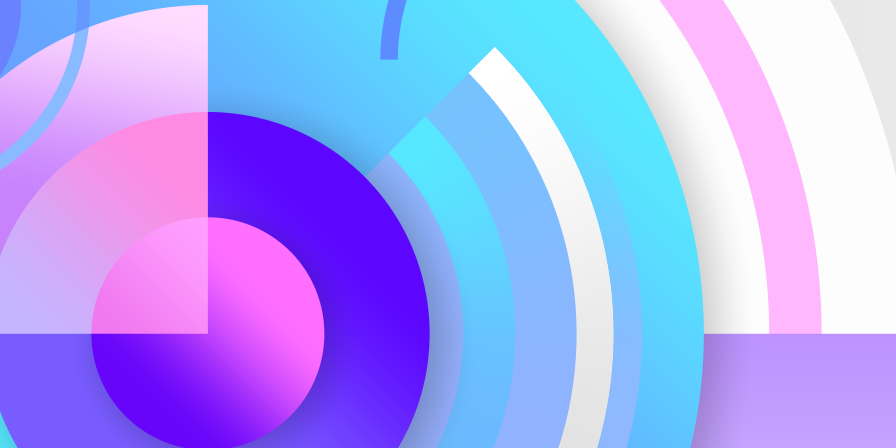
This background is drawn by a WebGL 2 fragment shader. Its source:

```glsl
#version 300 es
precision highp float;

uniform vec2 u_resolution;
out vec4 outColor;

// Antialiased coverage of a signed distance
float fill(float d) {
  return clamp(0.5 - d * u_resolution.y, 0.0, 1.0);
}

float ring(float r, float inner, float outer) {
  return fill(max(inner - r, r - outer));
}

// Soft shadow cast by a disc of the given radius
float shadow(vec2 c, float radius, float blur) {
  return 1.0 - smoothstep(radius - blur, radius + blur, length(c));
}

void main() {
  vec2 p = gl_FragCoord.xy / u_resolution.y;
  vec2 c = p - vec2(0.464, 0.255);
  float r = length(c);
  float diagonal = (c.x + c.y) * 0.7071;
  float angle = atan(c.y, c.x);
  vec3 cyan = vec3(0.34, 0.91, 1.0);

  // Backdrop: grey corner, white dome and pink band above a violet floor
  vec3 color = vec3(0.91 + 0.02 * (p.x - 1.85));
  color = mix(color, vec3(0.992), fill(r - 1.576));
  color = mix(color, vec3(1.0, 0.72, 0.995), ring(r, 1.253, 1.37));
  vec3 violet = mix(vec3(0.77, 0.64, 1.0), vec3(0.74, 0.57, 1.0), p.y / 0.255);
  color = mix(color, violet, fill(c.y));
  color *= 1.0 - 0.24 * shadow(c - vec2(0.025, -0.02), 1.107, 0.1);

  // Large blue disc
  float sweep = diagonal > 0.1 ? smoothstep(0.1, 1.1, diagonal)
                               : smoothstep(-0.1, 0.5, -diagonal);
  vec3 disc = mix(vec3(0.40, 0.64, 1.0), cyan, sweep);
  float fade = 1.0 - smoothstep(-0.25, 0.65, angle);
  disc = mix(disc, vec3(0.58, 0.72, 1.0), 0.9 * fade * ring(r, 0.906, 0.969));

  // Sector of concentric bands starting on the diagonal
  float sector = fill((c.y - c.x) * 0.7071);
  float turn = 1.0 - smoothstep(-0.35, 0.8, angle);
  vec3 lavender = mix(vec3(0.46, 0.76, 1.0), vec3(0.57, 0.70, 1.0), turn);
  vec3 bands = mix(lavender, vec3(0.60, 0.69, 1.0), 0.7 * fill(r - 0.57));
  bands = mix(bands, mix(cyan, vec3(0.42, 0.73, 1.0), turn), ring(r, 0.57, 0.686));
  bands = mix(bands, vec3(mix(1.0, 0.89, turn)), ring(r, 0.823, 0.906));
  disc = mix(disc, bands, sector * fill(r - 0.906));

  // Short blue arc at the top, cut off square
  float hook = ring(length(p - vec2(1.341, 0.867)), 0.453, 0.492);
  disc = mix(disc, vec3(0.36, 0.55, 1.0), hook * fill(0.867 - p.y) * fill(p.x - 1.0));

  // Darker corner disc
  float corner = length(p - vec2(-0.234, 0.987));
  disc = mix(disc, vec3(0.42, 0.51, 1.0), fill(corner - 0.281));
  disc *= 1.0 - 0.25 * shadow(c - vec2(0.025, -0.02), 0.495, 0.09);
  color = mix(color, disc, fill(r - 1.107));

  // Purple disc
  vec3 purple = mix(vec3(0.47, 0.36, 1.0), vec3(0.36, 0.02, 1.0),
                    smoothstep(-0.15, 0.4, diagonal));
  purple *= 1.0 - 0.22 * shadow(c - vec2(0.015, -0.015), 0.26, 0.07);
  color = mix(color, purple, fill(r - 0.495));

  // Translucent pink quarter, tinted by the discs beneath it
  float quarter = fill(max(r - 0.734, max(c.x, -c.y)));
  vec3 veil = mix(vec3(0.78, 0.51, 0.99), vec3(1.0, 0.86, 1.0),
                  smoothstep(0.2, 0.72, c.y + 0.2 * c.x));
  vec3 innerVeil = mix(vec3(0.77, 0.71, 1.0), vec3(1.0, 0.54, 0.89),
                       smoothstep(-0.3, 0.25, diagonal));
  veil = mix(veil, innerVeil, fill(r - 0.495));
  color = mix(color, veil, quarter);

  // Small magenta disc
  vec3 magenta = mix(vec3(0.40, 0.02, 0.98), vec3(1.0, 0.43, 1.0),
                     smoothstep(-0.2, 0.17, diagonal));
  vec3 magentaVeil = mix(vec3(0.94, 0.47, 0.94), vec3(1.0, 0.62, 1.0),
                         smoothstep(-0.17, 0.17, diagonal));
  color = mix(color, mix(magenta, magentaVeil, quarter), fill(r - 0.26));

  // Thin arc crossing the quarter
  vec3 arc = mix(vec3(0.40, 0.60, 1.0), vec3(0.54, 0.73, 1.0), quarter);
  color = mix(color, arc, ring(corner, 0.406, 0.435));

  outColor = vec4(color, 1.0);
}
```
